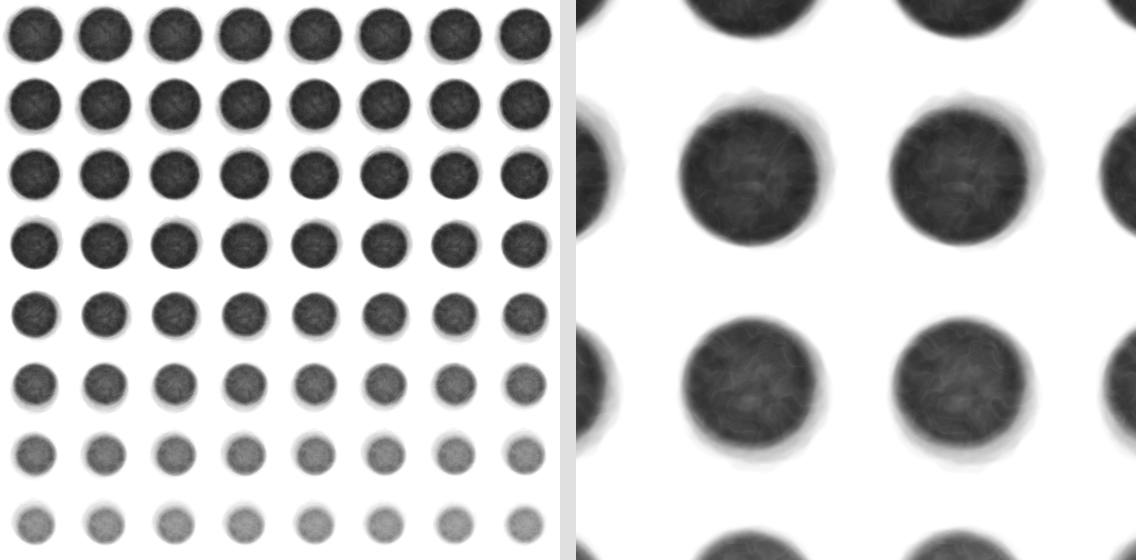
Left: the whole. Right: its middle third, enlarged.
Write a WebGL 1 fragment shader that draws this pattern.

```glsl
precision highp float;
// An eight by eight sheet of smoky grey discs on white paper.
// Each disc stacks translucent wobbly blobs; from top left to bottom right
// the stack drifts, shrinks and fades, with a pale lobe swinging around it.

uniform vec2 u_resolution;

const float GRID = 8.0;            // discs across and down
const int LAYERS = 40;             // translucent blobs per disc
const float RADIUS_FIRST = 0.375;  // mean radius, in cells
const float RADIUS_LAST = 0.245;
const float SPREAD_FIRST = 0.14;   // relative range of layer radii
const float SPREAD_LAST = 0.36;
const float DENSITY_FIRST = 1.72;  // optical depth of a full stack
const float DENSITY_LOSS = 1.12;
const float FRINGE = 0.08;         // extra reach of the outermost layers
const float CENTRE_DIP = 0.20;     // thinning towards the middle
const float EDGE_SOFTNESS = 0.013;
const float DRIFT = 0.8;           // change of outline per row

float hash(vec2 p) {
  vec3 q = fract(vec3(p.xyx) * 0.1031);
  q += dot(q, q.yzx + 33.33);
  return fract((q.x + q.y) * q.z);
}

float noise(vec2 p) {
  vec2 i = floor(p);
  vec2 f = fract(p);
  f = f * f * (3.0 - 2.0 * f);
  float low = mix(hash(i), hash(i + vec2(1.0, 0.0)), f.x);
  float high = mix(hash(i + vec2(0.0, 1.0)), hash(i + 1.0), f.x);
  return mix(low, high, f.y);
}

float fbm(vec2 p) {
  float sum = 0.0;
  float amplitude = 0.5;
  for (int i = 0; i < 4; i++) {
    sum += amplitude * noise(p);
    p = mat2(1.6, 1.2, -1.2, 1.6) * p + 7.3;
    amplitude *= 0.5;
  }
  return sum;
}

// Direction and strength of the pale lobe at a given age in rows.
vec2 lobeOffset(float age) {
  vec2 swing = vec2(0.6 * sin((age - 2.0) * 1.047), -cos((age - 1.0) * 1.571));
  return swing * mix(0.025, 0.06, smoothstep(0.0, 3.0, age));
}

// Share of the layers that cover a point of the cell.
float stackCoverage(vec2 p, float age, float radius, float softness) {
  float spread = mix(SPREAD_FIRST, SPREAD_LAST, smoothstep(2.0, 8.0, age));
  vec2 lobe = lobeOffset(age);
  float sum = 0.0;
  for (int k = 0; k < LAYERS; k++) {
    float id = float(k);
    float rank = (id + 0.5) / float(LAYERS);
    float outer = smoothstep(0.72, 0.95, rank);
    vec2 jitter = vec2(hash(vec2(id, 3.0)), hash(vec2(id, 9.0))) - 0.5;
    vec2 q = p - lobe * (outer - 0.2) - 0.02 * jitter;
    float dist = length(q);
    vec2 dir = q / max(dist, 0.001);
    vec2 seed = vec2(id * 7.31 + 40.0, id * 3.17 + 40.0 + age * DRIFT);
    float broad = noise(dir * 1.4 + seed) - 0.5;
    float fine = noise(dir * 5.0 + seed.yx + 90.0) - 0.5;
    float wobble = mix(0.10, 0.20, outer) * broad + mix(0.05, 0.11, outer) * fine;
    float reach = 1.0 + spread * (rank - 0.5) + FRINGE * pow(rank, 6.0) + wobble;
    sum += 1.0 - smoothstep(-softness, softness, dist - radius * reach);
  }
  return sum / float(LAYERS);
}

// Cloudy mottling with thin pale filaments, around one.
float smokeTexture(vec2 p, float age) {
  vec2 shift = vec2(20.0, 30.0 + age * DRIFT);
  vec2 warp = vec2(fbm(p * 6.0 + shift), fbm(p * 6.0 + shift.yx + 50.0)) - 0.47;
  vec2 q = p + 0.16 * warp;
  float cloud = fbm(q * 13.0 + shift) - 0.47;
  float ridge = 1.0 - abs(2.0 * noise(q * 17.0 + shift + 11.0) - 1.0);
  return 1.0 + 0.55 * cloud - 0.09 * pow(ridge, 6.0);
}

void main() {
  vec2 grid = gl_FragCoord.xy / u_resolution * GRID;
  vec2 cell = floor(grid);
  vec2 p = grid - cell - 0.5;
  float pixel = GRID / min(u_resolution.x, u_resolution.y);

  // Age counts rows in reading order, continuing smoothly along each row.
  float age = GRID - 1.0 - cell.y + cell.x / GRID;
  float radius = mix(RADIUS_FIRST, RADIUS_LAST, age / GRID);
  float density = DENSITY_FIRST - DENSITY_LOSS * smoothstep(2.8, 8.0, age)
                - 0.12 * (1.0 - smoothstep(0.0, 1.2, age));

  float coverage = stackCoverage(p, age, radius, max(EDGE_SOFTNESS, pixel));
  float middle = 1.0 - smoothstep(0.15, 0.85, length(p) / radius);
  float depth = density * coverage * (1.0 - CENTRE_DIP * middle) * smokeTexture(p, age);

  gl_FragColor = vec4(vec3(exp(-depth)), 1.0);
}
```
